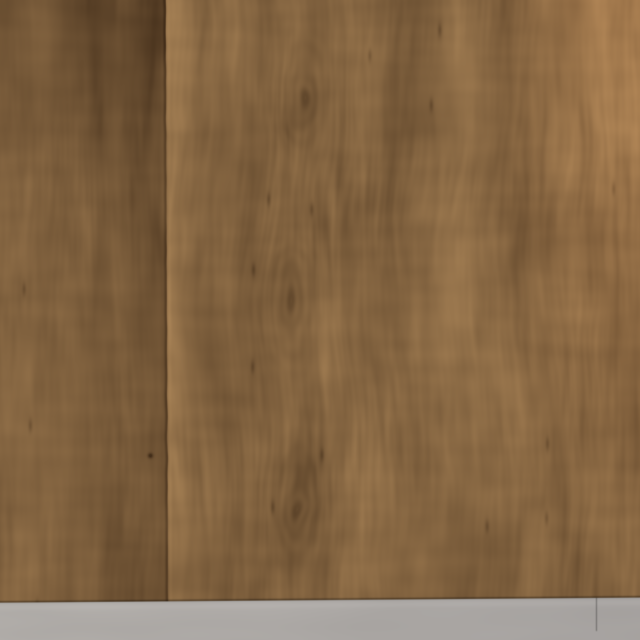
This texture is drawn by a three.js fragment shader. Its source:

```glsl
// Two brown wooden planks with upright grain above a pale grey skirting strip.
// Stretched gradient noise makes the grain, looped knots bend it into arches,
// and soft gradients carry the plank shading and the glow at the upper right.
varying vec2 vUv;

vec2 hash2(vec2 p) {
  p = vec2(dot(p, vec2(127.1, 311.7)), dot(p, vec2(269.5, 183.3)));
  return fract(sin(p) * 43758.5);
}

float cornerSlope(vec2 cell, vec2 offset) {
  return dot(hash2(cell) * 2.0 - 1.0, offset);
}

// Gradient noise, about -0.6 to 0.6
float noise(vec2 p) {
  vec2 i = floor(p), f = fract(p);
  vec2 u = f * f * f * (f * (f * 6.0 - 15.0) + 10.0);
  vec2 e = vec2(1.0, 0.0);
  float low = mix(cornerSlope(i, f), cornerSlope(i + e.xy, f - e.xy), u.x);
  float high = mix(cornerSlope(i + e.yx, f - e.yx), cornerSlope(i + e.xx, f - e.xx), u.x);
  return mix(low, high, u.y);
}

// Streaks from broad bands down to fine pores
float grain(vec2 p) {
  float bands = 0.26 * noise(p * vec2(9.0, 1.4)) + 0.22 * noise(p * vec2(24.0, 3.5) + 7.0);
  float mottle = 0.20 * noise(p * vec2(13.0, 7.0) + 19.0) + 0.13 * noise(p * vec2(34.0, 17.0) + 3.0);
  float fibres = 0.22 * noise(p * vec2(64.0, 5.5) + 31.0) + 0.15 * noise(p * vec2(120.0, 13.0) + 43.0);
  float ripple = 0.09 * noise(p * vec2(9.0, 46.0) + 53.0);
  return bands + mottle + fibres * (0.8 + noise(p * 5.0)) + ripple;
}

// Small dark dashes, one at most in each cell
float flecks(vec2 p) {
  vec2 grid = vec2(11.0, 8.0);
  vec2 cell = floor(p * grid);
  vec2 pick = hash2(cell + 5.0);
  vec2 d = (fract(p * grid) - 0.3 - 0.4 * pick) / grid;
  float dash = exp(-dot(d * d, vec2(90000.0, 9000.0)));
  return dash * step(0.78, hash2(cell + 11.0).x);
}

// Tone of the wide plank, with a column of arched knots
float widePlank(vec2 p) {
  vec2 q = p;
  q.x += 0.03 * noise(p * vec2(4.0, 2.5)) + 0.008 * noise(p * vec2(11.0, 7.0));
  float figure = 0.0;
  for (int k = 0; k < 3; k++) {
    float n = float(k);
    vec2 d = (p - vec2(0.465 + 0.012 * sin(n * 4.0), 0.21 + 0.32 * n)) * vec2(1.0, 0.42);
    d += 0.012 * vec2(noise(p * 18.0 + n), noise(p * 14.0 + 9.0 + n));
    float r = length(d);
    float reach = exp(-r * r * 800.0);
    q.x -= 0.5 * d.x * reach;
    figure -= reach * (0.13 + 0.06 * sin(r * 430.0));
    figure -= 0.16 * exp(-dot(d * d, vec2(14000.0, 9000.0)));
  }
  float tone = 0.47 + grain(q) + figure;
  tone += 0.12 * exp(-pow((p.x - 0.27) / 0.02, 2.0));
  tone -= 0.13 * exp(-pow((q.x - 0.63) / 0.03, 2.0)) * smoothstep(0.3, 0.7, p.y);
  tone += 0.07 * exp(-pow((q.x - 0.72) / 0.04, 2.0));
  tone += 0.34 * smoothstep(0.72, 1.02, p.x) * smoothstep(0.3, 0.95, p.y);
  return tone - 0.05 * smoothstep(0.25, 0.06, p.y);
}

// Tone of the narrow plank: lighter at the left, dark along the joint
float narrowPlank(vec2 p) {
  vec2 q = p + vec2(0.02 * noise(p * vec2(4.0, 2.0)) + 3.0, 8.0);
  float tone = 0.42 + 0.85 * grain(q);
  tone -= 0.19 * smoothstep(0.10, 0.15, p.x + 0.04 * noise(p * vec2(3.0, 4.0)));
  tone -= 0.17 * smoothstep(0.68, 1.0, p.y);
  vec2 spot = p - vec2(0.235, 0.288);
  return tone - 0.6 * exp(-dot(spot, spot) * 60000.0);
}

vec3 wood(vec2 p) {
  float joint = p.x - 0.263 + 0.004 * p.y - 0.0015 * noise(vec2(2.0, p.y * 30.0));
  float tone = mix(narrowPlank(p), widePlank(p), smoothstep(-0.0015, 0.0015, joint));
  tone -= 0.30 * flecks(p);
  tone -= 0.30 * exp(-pow((joint + 0.002) / 0.0025, 2.0));
  tone += 0.10 * exp(-pow((joint - 0.004) / 0.003, 2.0));
  vec3 color = mix(vec3(0.37, 0.27, 0.165), vec3(0.68, 0.53, 0.35), clamp(tone, -0.35, 1.1));
  // Cooler in the left shade, warmer under the glow
  return color + vec3(0.025, 0.0, -0.01) * smoothstep(0.7, 1.0, p.x) * p.y;
}

vec3 skirting(vec2 p, float below) {
  vec3 color = mix(vec3(0.69, 0.675, 0.66), vec3(0.65, 0.635, 0.625), p.x);
  color += 0.02 * noise(p * vec2(6.0, 30.0)) + 0.02 * exp(-pow((below - 0.008) / 0.005, 2.0));
  float crack = exp(-pow((p.x - 0.932) / 0.0015, 2.0)) * smoothstep(0.012, 0.016, p.y);
  return color * (1.0 - 0.22 * crack);
}

void main() {
  float below = 0.0585 + 0.008 * vUv.x - vUv.y;
  vec3 color = mix(wood(vUv), skirting(vUv, below), smoothstep(-0.0015, 0.0015, below));
  // Thin shadow where the planks meet the strip
  color *= 1.0 - 0.28 * exp(-pow((below + 0.001) / 0.002, 2.0));
  gl_FragColor = vec4(color, 1.0);
}
```
